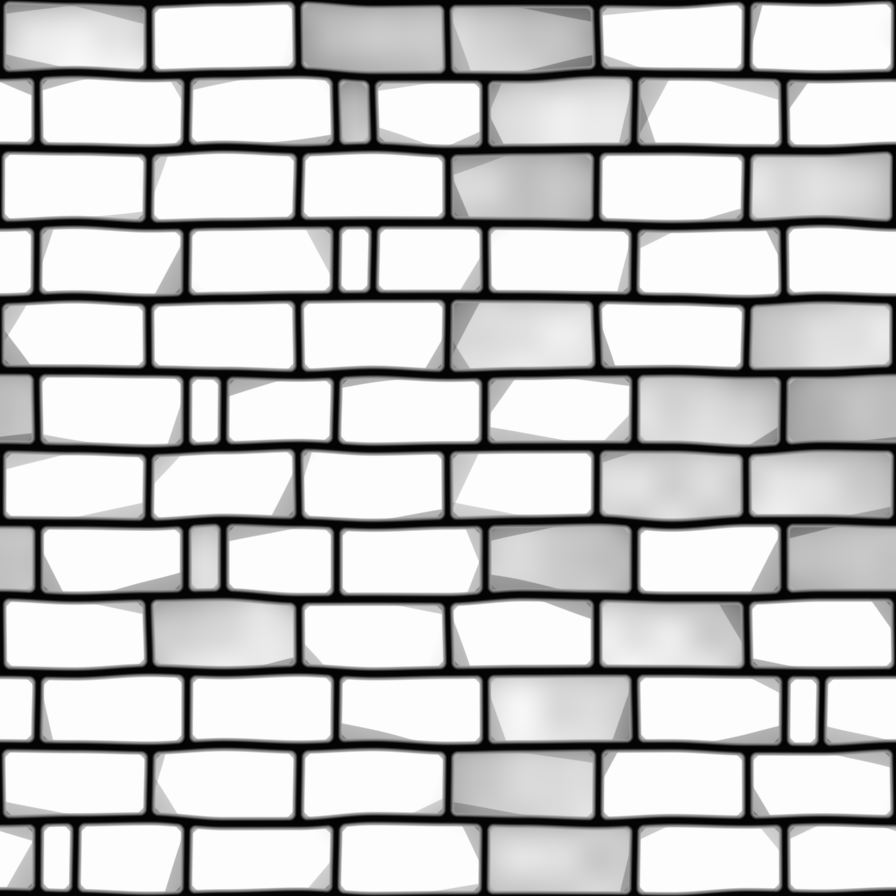
Write a three.js fragment shader that draws this texture.

```glsl
varying vec2 vUv;

const float ROWS = 12.0;
const float COLUMNS = 6.0;
const float BRICK_WIDTH = 2.0;
const float NARROW_WIDTH = 0.5;
const vec2 JOINT_HALF = vec2(0.034, 0.044);
const float CORNER_RADIUS = 0.09;
const float RIM_WIDTH = 0.045;
const float SOFTNESS = 0.013;
const float MORTAR = 0.015;
const float RIM_DARK = 0.36;
const float RIM_LIGHT = 0.68;

float hash(vec3 p) {
  p = fract(p * vec3(0.1031, 0.1173, 0.0973));
  p += dot(p, p.zyx + 31.32);
  return fract((p.x + p.y) * p.z);
}

// Value noise that wraps after the given period
float tileNoise(vec2 p, float period, float seed) {
  vec2 cell = floor(p);
  vec2 f = fract(p);
  f = f * f * (3.0 - 2.0 * f);
  vec2 a = mod(cell, period);
  vec2 b = mod(cell + 1.0, period);
  float low = mix(hash(vec3(a, seed)), hash(vec3(b.x, a.y, seed)), f.x);
  float high = mix(hash(vec3(a.x, b.y, seed)), hash(vec3(b, seed)), f.x);
  return mix(low, high, f.y);
}

float roundedBox(vec2 p, vec2 halfSize, float radius) {
  vec2 q = abs(p) - halfSize + radius;
  return length(max(q, 0.0)) + min(max(q.x, q.y), 0.0) - radius;
}

// Signed distance to a slanted cut, negative towards the corner
float cornerCut(vec2 fromCorner, vec2 reach) {
  return (dot(fromCorner, 1.0 / reach) - 1.0) / length(1.0 / reach);
}

// Column of the split brick in each offset row
float splitColumn(float row) {
  float pair = floor(row / 2.0);
  float extra = abs(pair - 4.0) < 0.5 ? 1.0 : 0.0;
  return mod(2.0 - floor(pair / 2.0) - extra, COLUMNS);
}

// Flat, softly graded face tone
float faceTone(vec2 p, vec2 halfSize, vec3 id, float smudge) {
  float pick = hash(id + 3.7);
  float angle = 6.2832 * hash(id + 8.1);
  float slope = dot(p, vec2(cos(angle), sin(angle)));
  float isGrey = step(pick, 0.36);
  float grey = mix(0.74, 0.92, sqrt(hash(id + 5.3)));
  float tone = mix(1.10, grey, isGrey);
  tone += slope * mix(0.11, 0.07, isGrey) + (smudge - 0.5) * 0.10;
  float fromTop = p.y + halfSize.y;
  float fromSide = halfSize.x - abs(p.x);
  tone -= isGrey * (0.14 * exp(-fromTop * 6.0) + 0.06 * exp(-fromSide * 6.0));
  return clamp(tone, 0.0, 0.992);
}

// Chamfered corners, some broken into long facets
float addChips(float tone, vec2 p, vec2 halfSize, vec3 id) {
  for (int i = 0; i < 4; i++) {
    float k = float(i);
    vec2 side = vec2(mod(k, 2.0), floor(k / 2.0)) * 2.0 - 1.0;
    vec3 seed = id + vec3(11.3, 4.9, 7.7) * (k + 1.0);
    vec2 fromCorner = halfSize - side * p;
    float small = cornerCut(fromCorner, vec2(0.15));
    tone = mix(tone, 0.70, smoothstep(SOFTNESS, -SOFTNESS, small));

    float size = hash(seed + 1.9);
    vec2 longFlat = vec2(mix(0.4, 1.3, size), mix(0.14, 0.30, hash(seed + 2.3)));
    vec2 tall = vec2(mix(0.16, 0.44, hash(seed + 6.1)), mix(0.35, 0.85, size));
    vec2 reach = mix(longFlat, tall, step(0.55, hash(seed + 4.2)));
    reach.x = min(reach.x, halfSize.x * 1.6);
    float facet = cornerCut(fromCorner, reach);
    float present = step(hash(seed), 0.36) * step(0.5, halfSize.x);
    float shade = mix(0.70, 0.84, hash(seed + 9.4)) + 0.25 * facet;
    float cover = present * smoothstep(SOFTNESS, -SOFTNESS, facet);
    tone = mix(tone, tone * shade, cover);
  }
  return tone;
}

void main() {
  vec2 wall = vec2(vUv.x, 1.0 - vUv.y) * ROWS;

  // Uneven joints
  vec2 bend = vec2(tileNoise(wall, ROWS, 17.0), tileNoise(wall, ROWS, 29.0)) - 0.5;
  vec2 p = wall + bend * vec2(0.035, 0.075);

  // Brick layout
  float row = mod(floor(p.y), ROWS);
  float offsetRow = mod(row, 2.0);
  float along = p.x - 0.5 * offsetRow;
  float column = mod(floor(along / BRICK_WIDTH), COLUMNS);
  float x = mod(along, BRICK_WIDTH);
  float split = offsetRow * step(abs(column - splitColumn(row)), 0.5);
  float part = split * step(NARROW_WIDTH, x);
  float left = part * NARROW_WIDTH;
  float right = mix(BRICK_WIDTH, NARROW_WIDTH, split * (1.0 - part));
  vec2 local = vec2(x - 0.5 * (left + right), fract(p.y) - 0.5);
  vec2 halfSize = vec2(0.5 * (right - left), 0.5) - JOINT_HALF;
  vec3 id = vec3(column, row, part) + 1.0;

  // Face, rim and mortar
  float edge = roundedBox(local, halfSize, CORNER_RADIUS);
  float face = faceTone(local, halfSize, id, tileNoise(wall * 2.0, ROWS * 2.0, 43.0));
  face = addChips(face, local, halfSize, id);
  float rim = mix(RIM_DARK, RIM_LIGHT, smoothstep(0.0, RIM_WIDTH, -edge));
  rim *= mix(0.8, 1.0, face);
  float tone = mix(face, rim, smoothstep(-SOFTNESS, SOFTNESS, edge + RIM_WIDTH));
  tone = mix(tone, MORTAR, smoothstep(-0.018, 0.018, edge));
  gl_FragColor = vec4(vec3(tone), 1.0);
}
```
